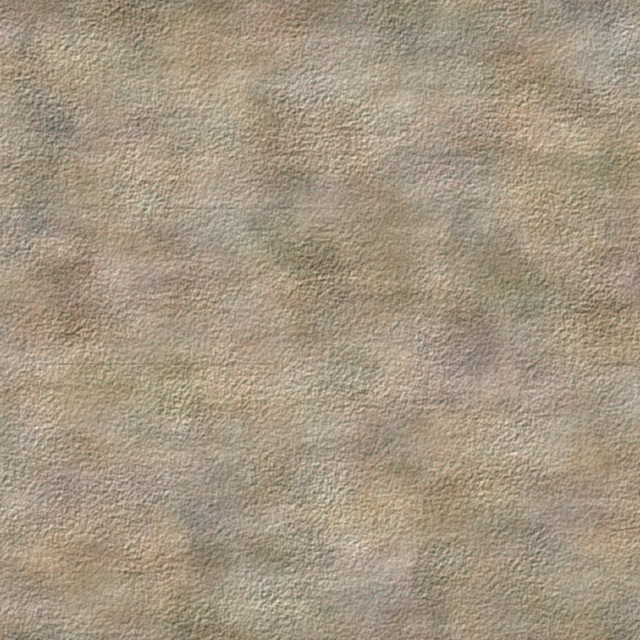
This texture is drawn by a Shadertoy shader. Its source:

```glsl
const vec3 PLASTER = vec3(0.662, 0.602, 0.522);
const vec3 PINK_SHIFT = vec3(0.06, -0.022, -0.015);
const vec3 OCHRE_SHIFT = vec3(0.03, 0.00, -0.10);
const vec3 TEAL_SHIFT = vec3(-0.035, 0.010, 0.015);
const vec3 STAIN_TINT = vec3(0.87, 0.88, 0.89);
const vec2 TO_LIGHT = vec2(-0.0016, 0.0020);
const float SEAM_COUNT = 12.3;

float hash(vec2 p) {
    vec3 q = fract(vec3(p.xyx) * 0.1031);
    q += dot(q, q.yzx + 33.33);
    return fract((q.x + q.y) * q.z);
}

vec2 gradient(vec2 cell) {
    float angle = 6.2832 * hash(cell);
    return vec2(cos(angle), sin(angle));
}

// Gradient noise, roughly -0.7 to 0.7
float noise(vec2 p) {
    vec2 i = floor(p), f = p - i;
    vec2 u = f * f * f * (f * (f * 6.0 - 15.0) + 10.0);
    vec2 e = vec2(1.0, 0.0);
    float low = mix(dot(gradient(i), f), dot(gradient(i + e), f - e), u.x);
    float high = mix(dot(gradient(i + e.yx), f - e.yx), dot(gradient(i + 1.0), f - 1.0), u.x);
    return mix(low, high, u.y);
}

float fbm(vec2 p, int octaves, float gain) {
    float sum = 0.0, amplitude = 0.5;
    for (int i = 0; i < octaves; i++) {
        sum += amplitude * noise(p);
        p = p * vec2(2.1, 1.9) + 17.3;
        amplitude *= gain;
    }
    return sum;
}

// Crumbly surface height
float grainHeight(vec2 uv) {
    vec2 p = mat2(0.8, 0.6, -0.6, 0.8) * uv;
    return noise(uv * vec2(116.0, 134.0)) + 0.75 * noise(p * 205.0 + 40.0)
         + 0.3 * noise(uv * vec2(46.0, 70.0) + 90.0);
}

float reliefLight(vec2 uv, vec2 toLight) {
    return grainHeight(uv) - grainHeight(uv + toLight);
}

// Faint board joints, broken up along their length
float seams(vec2 uv, float count, float halfWidth) {
    float y = uv.y * count + 0.2 + 0.025 * noise(uv * vec2(30.0, 3.0));
    float row = floor(y);
    float dist = abs(y - row - 0.5) / count;
    float line = 1.0 - smoothstep(0.2 * halfWidth, halfWidth, dist);
    float patches = smoothstep(-0.15, 0.25, fbm(vec2(uv.x * 7.0, row * 7.7), 3, 0.7));
    return line * patches * smoothstep(0.1, 0.7, hash(vec2(row, 5.0)));
}

// Soft vertical damp marks
float stains(vec2 uv) {
    vec2 p = uv + 0.04 * vec2(noise(uv * 9.0), noise(uv * 9.0 + 30.0));
    float column = noise(p * vec2(8.0, 2.6) + 12.0) + 0.8 * fbm(uv * 14.0, 4, 0.7);
    return smoothstep(0.05, 0.65, column);
}

void mainImage(out vec4 fragColor, in vec2 fragCoord) {
    vec2 uv = fragCoord / iResolution.xy;

    // Broad colour blotches
    vec3 color = PLASTER;
    color += PINK_SHIFT * fbm(uv * vec2(3.5, 5.0) + 3.0, 5, 0.68);
    color += OCHRE_SHIFT * fbm(uv * vec2(4.0, 6.0) + 51.0, 5, 0.68);

    // Light patches, horizontal streaks and damp marks
    color += 0.165 * fbm(uv * vec2(4.5, 6.5) + 23.0, 6, 0.74);
    color += 0.11 * fbm(uv * vec2(6.0, 26.0) + 64.0, 4, 0.7);
    color *= mix(vec3(1.0), STAIN_TINT, stains(uv));
    float edge = min(uv.y, 1.0 - uv.y) + 0.06 * noise(uv * vec2(5.0, 9.0));
    color *= 1.0 - 0.08 * (1.0 - smoothstep(0.0, 0.07, edge));

    // Side-lit grain, with cool tints in its hollows
    float roughness = clamp(1.0 + 1.4 * fbm(uv * 7.0 + 80.0, 4, 0.65), 0.65, 1.5);
    float relief = reliefLight(uv, TO_LIGHT) * roughness;
    color += 0.19 * relief;
    color += TEAL_SHIFT * smoothstep(0.1, 0.8, -relief);
    color += TEAL_SHIFT * noise(uv * 130.0 + 140.0);

    // Tiny pits and specks
    color += 0.06 * noise(uv * vec2(225.0, 240.0) + 11.0);

    color *= 1.0 - 0.13 * seams(uv, SEAM_COUNT, 0.0022);
    fragColor = vec4(clamp(color, 0.0, 1.0), 1.0);
}
```
